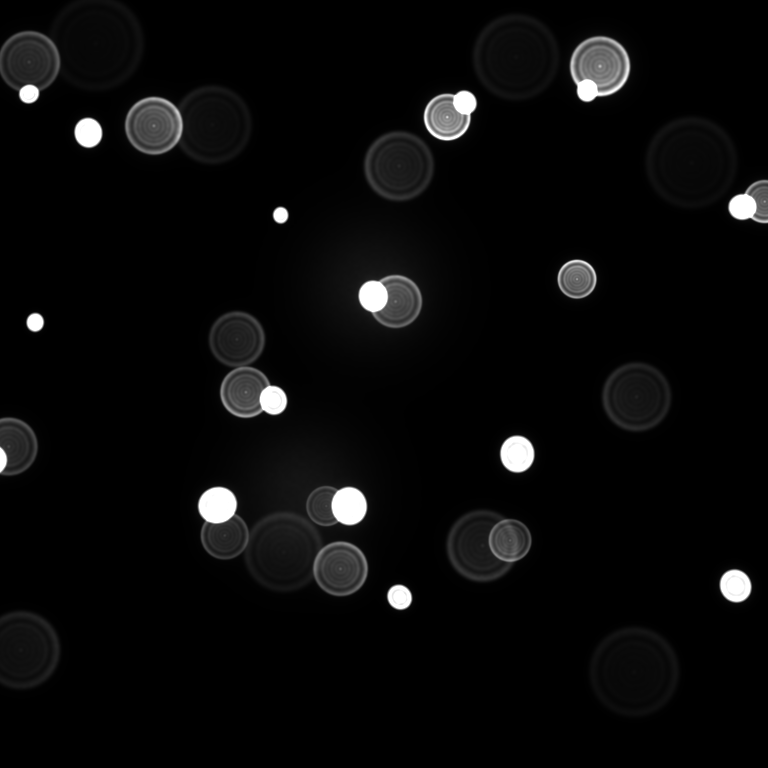
This texture is drawn by a Shadertoy shader. Its source:

```glsl
// Draws defocused glowing beads with diffraction rings scattered over a black field.

#define FAINT_COUNT 11
#define RINGED_COUNT 13
#define BRIGHT_COUNT 15
#define HAZE_COUNT 2
#define JITTER 0.20
#define TOP_BIAS 0.75
#define HALO 0.05
#define HAZE_LEVEL 0.08
#define HAZE_RADIUS 0.08
#define GRAIN 0.06

const float FAINT_SEED = 11.0;
const float RINGED_SEED = 37.0;
const float BRIGHT_SEED = 71.0;
const float TAU = 6.28319;

float hash(float n) {
    return fract(sin(n * 127.1) * 43758.5453);
}

float hash2(vec2 p) {
    return fract(sin(dot(p, vec2(127.1, 311.7))) * 43758.5453);
}

float noise(vec2 p) {
    vec2 cell = floor(p);
    vec2 f = fract(p);
    f = f * f * (3.0 - 2.0 * f);
    float low = mix(hash2(cell), hash2(cell + vec2(1.0, 0.0)), f.x);
    float high = mix(hash2(cell + vec2(0.0, 1.0)), hash2(cell + vec2(1.0)), f.x);
    return mix(low, high, f.y);
}

float bell(float x) {
    return exp(-x * x);
}

// Evenly spread sequence, loosened by a random offset and denser at the top
vec2 scatter(float i, float seed) {
    vec2 offset = vec2(hash(seed), hash(seed + 0.5));
    vec2 shake = JITTER * (vec2(hash(i + seed + 0.13), hash(i + seed + 0.71)) - 0.5);
    vec2 p = fract(offset + i * vec2(0.7549, 0.5698) + shake);
    return vec2(p.x, pow(p.y, TOP_BIAS));
}

// Values that cover 0 to 1 evenly over the index
float spread(float i, float seed) {
    return fract(i * 0.618 + hash(seed + 0.9));
}

// Weak light falling off outside a rim at distance 1
float halo(float d) {
    return HALO * exp(-5.0 * max(d - 1.0, 0.0)) * step(d, 2.5);
}

// Translucent disc with a bright rim, inner rings and a central spark
float ringedBead(vec2 p, float radius, float blur, float id) {
    float d = length(p) / radius;
    float disc = 1.0 - smoothstep(0.94 - blur, 1.0 + blur, d);
    float rim = bell((d - 0.90) / (0.06 + 0.5 * blur));
    float gap = bell((d - 0.76) / 0.06);
    float inner = bell((d - 0.62) / 0.07);
    float ripple = 0.03 * cos(40.0 * d);
    float spark = 0.35 * bell(d / 0.06);
    float side = 1.0 + 0.25 * dot(p / radius, cos(TAU * hash(id) - vec2(0.0, 1.57)));
    float body = 0.48 - 0.14 * gap + 0.10 * inner + ripple + spark * (1.0 - 4.0 * blur);
    return (body * disc + 0.45 * rim) * side + halo(d);
}

// Small saturated disc, slightly out of round
float brightBead(vec2 p, float radius, float id) {
    float angle = atan(p.y, p.x);
    float wobble = 1.0 + 0.04 * sin(2.0 * angle + TAU * hash(id));
    float d = length(p) / (radius * wobble);
    float edge = 0.0025 / radius;
    float disc = 1.0 - smoothstep(1.0 - edge, 1.0 + edge, d);
    float rings = 0.3 * hash(id + 0.4) * bell((d - 0.6) / 0.15);
    return disc * (1.12 - rings) + 1.5 * halo(d);
}

void mainImage(out vec4 fragColor, in vec2 fragCoord) {
    vec2 uv = fragCoord / iResolution.xy;
    float light = 0.0;

    // Large dim beads far out of focus
    for (int k = 0; k < FAINT_COUNT; k++) {
        float i = float(k);
        float level = spread(i, FAINT_SEED);
        float radius = mix(0.066, 0.040, level) + 0.008 * (hash(i + 5.3) - 0.5);
        vec2 p = uv - scatter(i, FAINT_SEED);
        light += mix(0.05, 0.23, level * level) * ringedBead(p, radius, 0.07, i + 3.0);
    }

    // Medium beads with clear rings
    for (int k = 0; k < RINGED_COUNT; k++) {
        float i = float(k);
        float level = spread(i, RINGED_SEED);
        float radius = mix(0.026, 0.044, hash(i + 8.7));
        vec2 p = uv - scatter(i, RINGED_SEED);
        light += mix(0.25, 1.0, level * level) * ringedBead(p, radius, 0.025, i + 20.0);
    }

    // Small bright beads, every third one touching a medium bead
    for (int k = 0; k < BRIGHT_COUNT; k++) {
        float i = float(k);
        float radius = mix(0.009, 0.024, spread(i, BRIGHT_SEED));
        float turn = TAU * hash(i + 2.2);
        vec2 attached = scatter(floor(i / 1.5), RINGED_SEED) + 0.03 * vec2(cos(turn), sin(turn));
        vec2 center = k % 3 == 0 ? attached : scatter(i, BRIGHT_SEED);
        light += brightBead(uv - center, radius, i + 40.0);
    }

    // Wide haze around a few medium beads
    for (int k = 0; k < HAZE_COUNT; k++) {
        vec2 center = scatter(float(k) * 4.0, RINGED_SEED) + vec2(-0.03, 0.02);
        light += HAZE_LEVEL * bell(length(uv - center) / HAZE_RADIUS);
    }

    // Fine mottling inside the lit areas
    light *= 1.0 + GRAIN * (2.0 * noise(uv * 220.0) - 1.0);
    fragColor = vec4(vec3(clamp(light, 0.0, 1.0)), 1.0);
}
```
